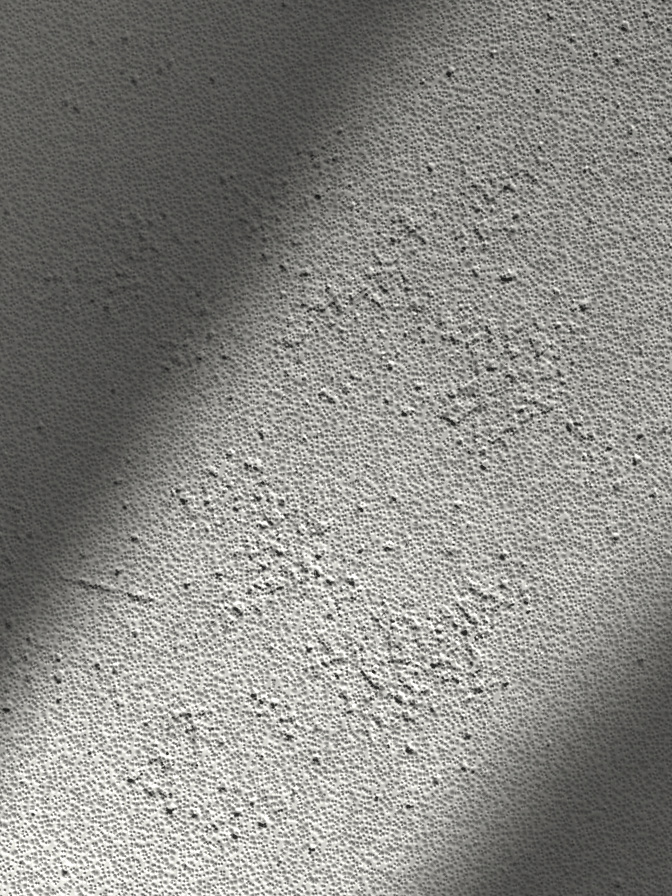
Write a Shadertoy shader that draws this texture.

```glsl
// Rough grey plaster in raking light: a diagonal beam between two soft shadows.
// Pitted cellular grain and clustered crumbs form a height field, shaded by its
// slope toward the light, by pit depth and by short cast shadows.

#define GRAIN_SCALE 150.0
#define CRUMB_SCALE 56.0
#define GRAIN_RELIEF 0.52
#define PIT_DARKNESS 0.36
#define CRUMB_RELIEF 0.60
#define CAST_DARKNESS 0.62
#define CRUMB_SHARE 0.36
#define SHADOW_RELIEF 0.45
#define SHADOW_LEVEL 0.305
#define LIGHT_DIR vec2(0.40, 0.917)
#define PLASTER_TINT vec3(1.005, 1.0, 0.970)

float hash(vec2 p) {
    vec3 q = fract(p.xyx * vec3(0.1031, 0.1030, 0.0973));
    q += dot(q, q.yzx + 33.33);
    return fract((q.x + q.y) * q.z);
}

float noise(vec2 p) {
    vec2 i = floor(p), f = fract(p);
    f = f * f * (3.0 - 2.0 * f);
    return mix(mix(hash(i), hash(i + vec2(1, 0)), f.x),
               mix(hash(i + vec2(0, 1)), hash(i + vec2(1, 1)), f.x), f.y);
}

vec2 turn(vec2 p, float a) {
    float c = cos(a), s = sin(a);
    return vec2(c * p.x - s * p.y, s * p.x + c * p.y);
}

// Sandy surface: scattered pits of uneven size over gentle swells
float grain(vec2 p) {
    vec2 q = turn(p, 0.35) * GRAIN_SCALE + 300.0;
    vec2 cell = floor(q);
    float nearest = 2.0;
    for (int y = -1; y <= 1; y++)
    for (int x = -1; x <= 1; x++) {
        vec2 id = cell + vec2(x, y);
        vec2 centre = id + vec2(hash(id + 7.0), hash(id + 41.0));
        nearest = min(nearest, length(q - centre) * mix(0.75, 1.6, hash(id + 97.0)));
    }
    return 0.75 * smoothstep(0.05, 0.75, nearest)
         + 0.3 * noise(turn(p, 1.2) * GRAIN_SCALE * 0.63 + 210.0);
}

// Broken raised line from a to b
float ridge(vec2 p, vec2 a, vec2 b, float width) {
    vec2 ab = b - a;
    float t = clamp(dot(p - a, ab) / dot(ab, ab), 0.0, 1.0);
    float d = length(p - a - ab * t);
    return (1.0 - smoothstep(0.2 * width, width, d))
         * smoothstep(0.2, 0.65, noise(p * 70.0 + 9.0));
}

// Crumbs gather in patches, mostly around the middle and below
float patchiness(vec2 p) {
    float patches = smoothstep(0.42, 0.78, 0.55 * noise(turn(p, 0.5) * 7.0 + 3.0)
                                         + 0.45 * noise(turn(p, 1.1) * 18.0 + 30.0));
    vec2 away = p - vec2(0.5, 0.55);
    return (0.3 + 0.7 * exp(-dot(away, away) * 3.5)) * (0.25 + 2.2 * patches);
}

float crumbs(vec2 p) {
    vec2 warped = p + 0.005 * (vec2(noise(p * 75.0), noise(p * 75.0 + 57.0)) - 0.5);
    vec2 q = warped * CRUMB_SCALE;
    vec2 cell = floor(q);
    // Crust: merged lumps inside the dense patches
    float crust = smoothstep(0.55, 0.85, noise(turn(p, 0.8) * 88.0 + 60.0));
    float height = 0.6 * crust * smoothstep(0.5, 1.5, patchiness(p));
    for (int y = -1; y <= 1; y++)
    for (int x = -1; x <= 1; x++) {
        vec2 id = cell + vec2(x, y);
        vec2 centre = id + vec2(hash(id + 11.0), hash(id + 73.0));
        float size = hash(id + 131.0);
        float radius = mix(0.16, 0.5, size * size * size);
        float present = step(hash(id + 191.0), CRUMB_SHARE * patchiness(centre / CRUMB_SCALE));
        float bump = 1.0 - smoothstep(0.2 * radius, radius, length(q - centre));
        height = max(height, present * bump * (0.4 + 1.2 * radius));
    }
    // A few trowel marks and one larger stone
    height = max(height, 0.7 * ridge(warped, vec2(0.09, 0.48), vec2(0.225, 0.445), 0.006));
    height = max(height, 0.8 * ridge(warped, vec2(0.15, 0.35), vec2(0.18, 0.29), 0.009));
    height = max(height, 0.7 * ridge(warped, vec2(0.71, 0.81), vec2(0.72, 0.77), 0.008));
    float stone = length((warped - vec2(0.757, 0.926)) * vec2(0.75, 1.1));
    return max(height, 1.2 * (1.0 - smoothstep(0.003, 0.011, stone)));
}

void mainImage(out vec4 fragColor, in vec2 fragCoord) {
    vec2 p = fragCoord / iResolution.x;
    float top = iResolution.y / iResolution.x;

    // Beam between the upper left and lower right shadows
    float wobble = 0.03 * (noise(p * 4.0) - 0.5);
    float edgeA = dot(p - vec2(0.0, 0.29), vec2(0.857, -0.516)) + wobble;
    float edgeB = dot(p - vec2(1.0, 0.465), vec2(0.78, -0.625)) + wobble;
    float lit = smoothstep(-0.07, 0.12, edgeA) * (1.0 - smoothstep(-0.12, 0.11, edgeB));

    // Light fades upward and glows in the middle and lower left
    vec2 toMiddle = p - vec2(0.48, 0.48), toCorner = p - vec2(0.12, 0.0);
    float beam = mix(0.71, 0.50, p.y / top)
               + 0.07 * exp(-dot(toMiddle, toMiddle) * 14.0)
               + 0.10 * exp(-dot(toCorner, toCorner) * 10.0);
    float shade = SHADOW_LEVEL + 0.07 * smoothstep(0.05, 0.55, -edgeA);
    float level = mix(shade, beam, lit);

    // Slope shading, pit darkening and cast shadows
    float grainHere = grain(p), crumbHere = crumbs(p);
    float grainSlope = grainHere - grain(p + LIGHT_DIR * 0.003);
    float crumbSlope = crumbHere - crumbs(p + LIGHT_DIR * 0.004);
    float castShadow = max(crumbs(p + LIGHT_DIR * 0.008) - crumbHere - 0.12, 0.0);
    float relief = GRAIN_RELIEF * grainSlope + PIT_DARKNESS * (grainHere - 0.57)
                 + CRUMB_RELIEF * crumbSlope - CAST_DARKNESS * castShadow;
    float mottling = 0.06 * (noise(turn(p, 0.7) * 22.0 + 5.0) - 0.5);
    float gain = mix(SHADOW_RELIEF, 1.0, lit);
    float value = level * max(1.0 + gain * (relief + mottling), 0.22);

    fragColor = vec4(clamp(value * PLASTER_TINT, 0.0, 1.0), 1.0);
}
```
